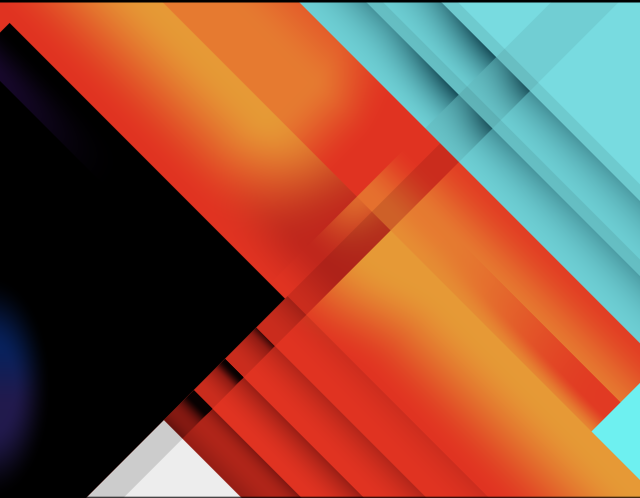
A WebGL 1 fragment shader for this background:

```glsl
precision highp float;
// Overlapping diagonal paper sheets in red, orange, aqua and black, with soft shadows.

uniform vec2 u_resolution;

const vec2 SIZE = vec2(7.68, 5.97);   // canvas extent in design units

// Falling diagonals (across = x - y) and rising diagonals (along = x + y)
const float BLACK_SIDE = -0.16;
const float FOLD = 1.925;
const float AQUA_SIDE = 3.565;
const float WHITE_SIDE = -3.07;
const float WEDGE_SIDE = 2.62;
const float BLACK_TOP = 0.39;
const float BLACK_END = 7.0;
const float BAND_START = 6.64;
const float BAND_END = 7.45;
const float CORNER_START = 12.27;

const vec3 RED = vec3(0.88, 0.20, 0.13);
const vec3 DEEP_RED = vec3(0.75, 0.15, 0.11);
const vec3 DARK_RED = vec3(0.30, 0.03, 0.03);
const vec3 ORANGE = vec3(0.90, 0.48, 0.19);
const vec3 AMBER = vec3(0.90, 0.60, 0.21);
const vec3 AQUA = vec3(0.43, 0.81, 0.83);
const vec3 PALE_AQUA = vec3(0.47, 0.86, 0.88);
const vec3 DEEP_TEAL = vec3(0.02, 0.20, 0.25);
const vec3 CORNER_AQUA = vec3(0.43, 0.94, 0.94);
const vec3 WHITE = vec3(0.93);
const vec3 BLUE = vec3(0.03, 0.13, 0.36);
const vec3 INDIGO = vec3(0.13, 0.10, 0.30);
const vec3 PURPLE = vec3(0.09, 0.03, 0.17);

float pixel;   // size of one pixel in design units

// Antialiased step at zero
float edge(float d) {
  return smoothstep(-pixel, pixel, d);
}

// Shadow that deepens toward a sheet edge, then stops
float castShadow(float across, float side, float width) {
  float t = clamp((across - side + width) / width, 0.0, 1.0);
  return t * t * (1.0 - edge(across - side));
}

// Sheets above the crossing band
vec3 upperSheets(float across, float along) {
  float glow = smoothstep(-0.1, 1.8, across);
  float fade = 1.0 - smoothstep(4.1, 6.5, along - 0.25 * across);
  vec3 left = mix(RED, DEEP_RED, smoothstep(4.6, 6.4, along) * smoothstep(-0.2, 0.8, across));
  left = mix(left, AMBER, glow * fade);
  float rim = smoothstep(2.7, 3.9, across) * 0.5;
  vec3 right = mix(RED, ORANGE, (1.0 - smoothstep(4.7, 6.1, along + 0.5 * rim)) * (1.0 - rim));
  return mix(left, right, edge(across - FOLD));
}

// Translucent band crossing the warm sheets
vec3 bandSheet(float across, float along) {
  float fade = 1.0 - smoothstep(BAND_START, BAND_END, along);
  vec3 left = mix(RED, DEEP_RED, smoothstep(-0.1, 0.8, across));
  left = mix(left, ORANGE, smoothstep(0.7, 2.0, across) * (0.2 + 0.6 * fade));
  vec3 right = mix(ORANGE, RED, smoothstep(2.1, 3.1, across) * 0.85 + 0.15);
  return mix(left, right, edge(across - FOLD));
}

// Sheets below the band, with the long red wedge
vec3 lowerSheets(float across, float along) {
  vec3 left = mix(RED, AMBER, smoothstep(-0.1, 1.7, across + 0.35 * smoothstep(9.0, 7.4, along)));
  vec3 right = mix(ORANGE, RED, 0.85 * smoothstep(2.5, 3.6, across));
  right = mix(right, AMBER, 0.6 * (1.0 - smoothstep(1.9, 2.5, across)));
  float wedge = castShadow(across, WEDGE_SIDE, 1.0) + 0.6 * smoothstep(1.9, 2.3, across)
    * (1.0 - edge(across - WEDGE_SIDE));
  right = mix(right, RED, min(wedge, 1.0) * smoothstep(8.2, 12.0, along) * 0.9);
  return mix(left, right, edge(across - FOLD));
}

// Stepped red sheets at the bottom, nearly black inside the band
vec3 redSteps(vec3 base, float across, float along) {
  float band = 1.0 - edge(along - BAND_END);
  float shadow = 0.5 * smoothstep(-2.4, -3.1, across);
  for (int i = 0; i < 4; i++) {
    float n = float(i);
    shadow += castShadow(across, -2.35 + 0.75 * n, 0.65) * (0.65 - 0.17 * n) * (1.0 + band);
  }
  shadow += 0.15 * band;
  vec3 color = mix(base, DARK_RED, min(shadow, 1.0));
  return color * (1.0 - 0.9 * band * smoothstep(0.5, 1.0, shadow));
}

// Aqua sheets with shadows pooled around the crossing band
vec3 aquaSheets(float across, float along) {
  float inBand = edge(along - BAND_START) * (1.0 - edge(along - BAND_END));
  float depth = 0.38 + 0.45 * smoothstep(4.8, BAND_START, along);
  depth = mix(depth, 0.4 + 0.35 * smoothstep(BAND_START, BAND_END, along), edge(along - BAND_START));
  depth = mix(depth, 0.40 - 0.08 * smoothstep(7.4, 10.0, along), edge(along - BAND_END));
  vec3 color = mix(AQUA, PALE_AQUA, edge(across - 5.27));
  for (int i = 0; i < 2; i++) {
    float side = 4.37 + 0.9 * float(i);
    color = mix(color, DEEP_TEAL, castShadow(across, side, 0.85) * depth);
    color *= 1.0 - 0.08 * edge(across - side) * (1.0 - edge(across - side - 0.2));
  }
  return color * (1.0 - 0.06 * inBand);
}

// Black sheet with a violet sliver and a blue glow
vec3 blackSheet(vec2 p, float across, float along) {
  float sliver = edge(across + 0.97) * smoothstep(-0.3, -0.95, across);
  vec3 color = PURPLE * sliver * (1.0 - smoothstep(0.6, 3.6, along));
  float glow = 1.0 - smoothstep(0.35, 1.0, length((p - vec2(-0.1, 4.65)) / vec2(0.72, 1.35)));
  return color + glow * mix(BLUE, INDIGO, smoothstep(4.1, 4.9, p.y));
}

void main() {
  vec2 p = gl_FragCoord.xy / u_resolution * SIZE;
  p.y = SIZE.y - p.y;
  pixel = SIZE.x / u_resolution.x;
  float across = p.x - p.y;
  float along = p.x + p.y;

  // Warm sheets
  vec3 color = mix(upperSheets(across, along), bandSheet(across, along), edge(along - BAND_START));
  color = mix(color, lowerSheets(across, along), edge(along - BAND_END));
  color = mix(color, redSteps(color, across, along), edge(along - BLACK_END));

  // Cool and white sheets
  color = mix(color, CORNER_AQUA, edge(along - CORNER_START) * edge(across - FOLD));
  color = mix(color, aquaSheets(across, along), edge(across - AQUA_SIDE));
  vec3 white = WHITE * mix(0.86, 1.0, edge(along - BAND_END));
  color = mix(color, white, edge(WHITE_SIDE - across) * edge(along - BLACK_END));

  // Black sheet and thin frame lines
  float black = edge(BLACK_SIDE - across) * edge(along - BLACK_TOP) * edge(BLACK_END - along);
  color = mix(color, blackSheet(p, across, along), black);
  color *= edge(p.y - 0.03) * mix(0.25, 1.0, edge(SIZE.y - 0.015 - p.y));
  gl_FragColor = vec4(color, 1.0);
}
```
